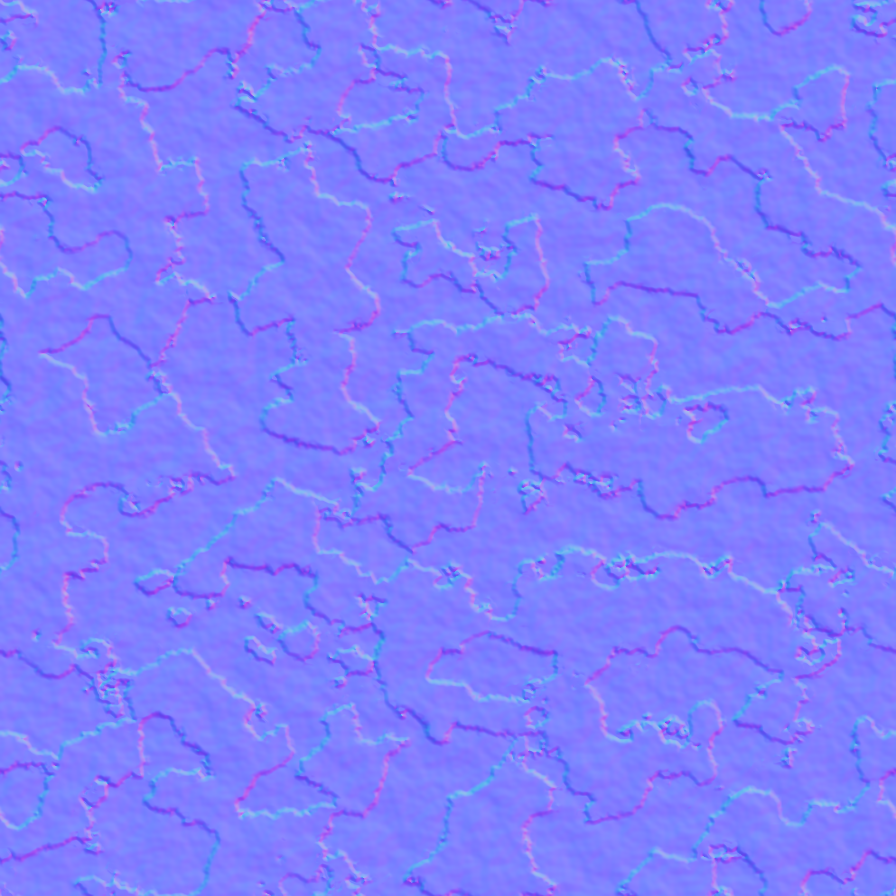
Write a Shadertoy shader that draws this texture map.

```glsl
#define PLATEAU_CELLS vec2(10.0, 11.0) // plateau noise cells across the canvas
#define PLATEAU_GAIN 0.43              // raggedness of the plateau outlines
#define EDGE_WIDTH 0.0031              // half width of a step, in canvas units
#define EDGE_SLOPE 0.46                // steepness of a step
#define EDGE_FADE 0.5                  // how much the steepness varies
#define BUMP_CELLS vec2(24.0, 26.0)    // soft surface bumps across the canvas
#define BUMP_HEIGHT 0.0015
#define SAMPLE_STEP 0.0014             // distance for the slope estimate

// Unit gradient from an integer hash of the lattice cell
vec2 cellGradient(vec2 cell, float seed) {
    uvec2 q = uvec2(cell) * uvec2(1597u, 3571u);
    uint h = q.x ^ (q.y + uint(seed) * 7919u);
    h = (h ^ (h >> 15)) * 739391u;
    h = (h ^ (h >> 13)) * 974711u;
    h ^= h >> 16;
    float angle = float(h & 65535u) * 6.28319 / 65536.0;
    return vec2(cos(angle), sin(angle));
}

// Gradient noise that repeats after "period" cells
float gradientNoise(vec2 p, vec2 period, float seed) {
    vec2 cell = floor(p), f = p - cell;
    vec2 lo = mod(cell, period), hi = mod(cell + 1.0, period);
    vec2 u = f * f * f * (f * (f * 6.0 - 15.0) + 10.0);
    float a = dot(cellGradient(lo, seed), f);
    float b = dot(cellGradient(vec2(hi.x, lo.y), seed), f - vec2(1, 0));
    float c = dot(cellGradient(vec2(lo.x, hi.y), seed), f - vec2(0, 1));
    float d = dot(cellGradient(hi, seed), f - 1.0);
    return mix(mix(a, b, u.x), mix(c, d, u.x), u.y);
}

float fbm(vec2 uv, vec2 cells, int octaves, float gain, float seed) {
    float sum = 0.0, amplitude = 1.0;
    for (int i = 0; i < octaves; i++) {
        sum += amplitude * gradientNoise(uv * cells, cells, seed + float(i));
        cells *= 2.0;
        amplitude *= gain;
    }
    return sum;
}

// x: field whose zero line outlines the plateaus, y: soft bumps
vec2 fields(vec2 uv) {
    return vec2(fbm(uv, PLATEAU_CELLS, 5, PLATEAU_GAIN, 3.0),
                BUMP_HEIGHT * fbm(uv, BUMP_CELLS, 3, 0.5, 31.0));
}

void mainImage(out vec4 fragColor, in vec2 fragCoord) {
    vec2 uv = fragCoord / iResolution.y;

    // Slopes of both fields by central differences
    vec2 e = vec2(SAMPLE_STEP, 0.0);
    vec2 dx = (fields(uv + e.xy) - fields(uv - e.xy)) / (2.0 * SAMPLE_STEP);
    vec2 dy = (fields(uv + e.yx) - fields(uv - e.yx)) / (2.0 * SAMPLE_STEP);
    vec2 plateauSlope = vec2(dx.x, dy.x);
    vec2 bumpSlope = vec2(dx.y, dy.y);

    // Steps of even width along the plateau outlines
    float steepness = max(length(plateauSlope), 1e-4);
    float d = fields(uv).x / (steepness * EDGE_WIDTH);
    float variation = gradientNoise(uv * 20.0, vec2(20.0), 57.0);
    float edge = EDGE_SLOPE * exp(-d * d) * (1.0 + EDGE_FADE * variation);

    // Encode the surface normal as colour
    vec2 slope = edge * plateauSlope / steepness + bumpSlope;
    vec3 normal = normalize(vec3(-slope, 1.0));
    fragColor = vec4(0.5 + 0.5 * normal, 1.0);
}
```
